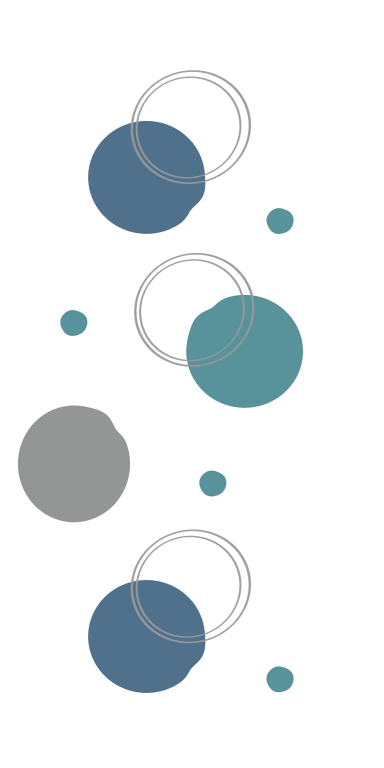
A WebGL 2 fragment shader for this background:

```glsl
#version 300 es
precision highp float;
// Flat hand-cut discs, small dots and paired thin rings on white paper.

#define BLUE vec3(0.31, 0.445, 0.55)
#define TEAL vec3(0.345, 0.575, 0.61)
#define GREY vec3(0.582, 0.585, 0.585)
#define RING_COLOR vec3(0.60, 0.595, 0.595)
#define DOT_RADIUS 0.0345
#define RING_WIDTH 0.0052
#define RING_LEAN 0.035
#define NOTCH_DEPTH 0.045
#define NOTCH_ANGLE -0.62

uniform vec2 u_resolution;
out vec4 outColor;

const float PI = 3.14159265;

float bell(float x, float width) {
  return exp(-x * x / (width * width));
}

// Ellipse outline as an approximate signed distance.
float ellipse(vec2 q, vec2 radii) {
  float k = length(q / radii);
  return (k - 1.0) * min(radii.x, radii.y);
}

// Uneven disc with one notch and a swelling beside it.
float disc(vec2 q, vec2 radii, float turn) {
  float angle = atan(q.y, q.x) - turn - NOTCH_ANGLE;
  angle = mod(angle + PI, 2.0 * PI) - PI;
  float outline = 0.025 * bell(angle - 0.36, 0.2) - NOTCH_DEPTH * bell(angle, 0.17);
  return ellipse(q, radii * (1.0 + outline));
}

// Small dot with a softly wavering rim.
float spot(vec2 q, float seed) {
  float angle = atan(q.y, q.x);
  float waver = 0.018 * sin(3.0 * angle + seed) + 0.012 * sin(5.0 * angle - seed);
  return ellipse(q, DOT_RADIUS * vec2(1.02, 0.97) * (1.0 + waver));
}

// Hand-drawn ring whose stroke swells along its length.
float ring(vec2 q, vec2 radii, float width) {
  q.x -= RING_LEAN * q.y;
  float swell = 1.0 + 0.2 * sin(2.0 * atan(q.y, q.x) + 0.8);
  return abs(ellipse(q, radii)) - 0.5 * width * swell;
}

void main() {
  // The canvas is one unit wide and two units high.
  vec2 p = gl_FragCoord.xy / u_resolution * vec2(1.0, 2.0);
  float pixel = max(1.0 / u_resolution.x, 2.0 / u_resolution.y);
  vec3 color = vec3(1.0);

  // Large discs: centre and notch turn, then fill.
  vec3 discs[4] = vec3[4](vec3(0.3815, 1.538, 0.0), vec3(0.637, 1.085, 2.83),
                          vec3(0.1927, 0.792, 1.3), vec3(0.3815, 0.3425, 0.0));
  vec3 fills[4] = vec3[4](BLUE, TEAL, GREY, BLUE);
  for (int i = 0; i < 4; i++) {
    vec2 radii = i == 2 ? vec2(0.146, 0.152) : vec2(0.152, 0.147);
    float d = disc(p - discs[i].xy, radii, discs[i].z);
    color = mix(color, fills[i], clamp(0.5 - d / pixel, 0.0, 1.0));
  }

  // Scattered dots.
  vec2 dots[4] = vec2[4](vec2(0.729, 1.4245), vec2(0.192, 1.159),
                         vec2(0.554, 0.741), vec2(0.729, 0.231));
  for (int i = 0; i < 4; i++) {
    float d = spot(p - dots[i], 1.0);
    color = mix(color, TEAL, clamp(0.5 - d / pixel, 0.0, 1.0));
  }

  // Paired rings laid over the discs.
  vec2 rings[3] = vec2[3](vec2(0.497, 1.669), vec2(0.506, 1.193), vec2(0.497, 0.473));
  for (int i = 0; i < 3; i++) {
    vec2 q = p - rings[i];
    float outer = ring(q, vec2(0.1535, 0.146), RING_WIDTH);
    float inner = ring(q + vec2(0.006, 0.001), vec2(0.135, 0.131), RING_WIDTH * 0.85);
    float d = min(outer, inner);
    color = mix(color, RING_COLOR, 0.92 * clamp(0.5 - d / pixel, 0.0, 1.0));
  }

  outColor = vec4(color, 1.0);
}
```
